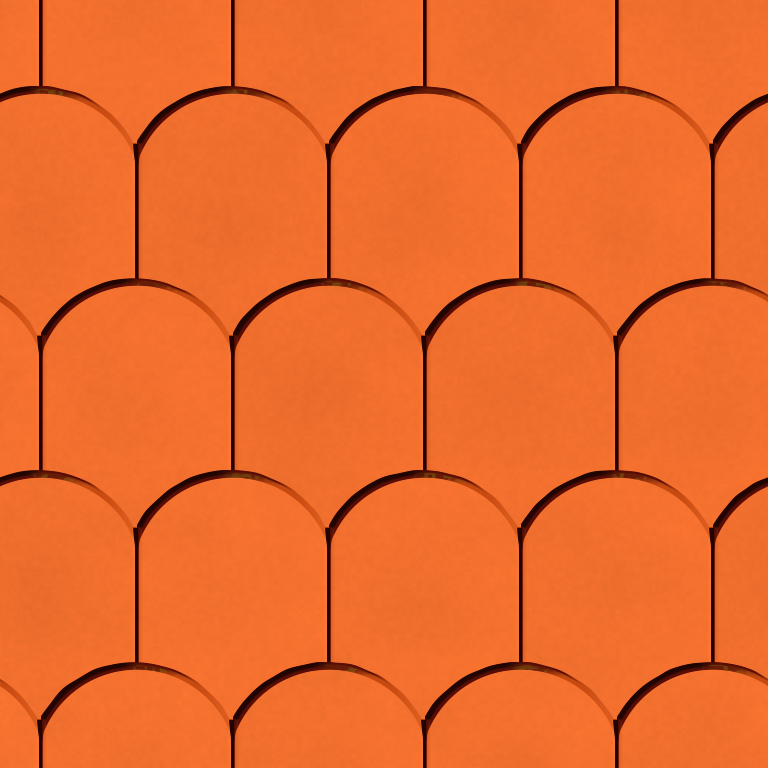
This texture is drawn by a Shadertoy shader. Its source:

```glsl
// Orange roof tiles with arched heads, in staggered rows that overlap.
// Each pixel finds its row, paints the tile above, then the arch rim
// (shadow on the left, lit clay on the right), the tile face and the joints.

const float REPEATS = 4.0;                       // tiles across and rows down
const vec2  APEX = vec2(0.213, 0.552);           // arch top of an odd row, in tiles
const vec2  FACE_CENTER = vec2(0.0, -0.565);     // relative to the arch top
const float FACE_RADIUS = 0.525;
const vec2  RIM_CENTER = vec2(-0.012, -0.560);
const float RIM_RADIUS = 0.560;
const float RIM_WOBBLE = 0.007;
const float JOINT_HALF = 0.0095;
const float JOINT_TOP = 0.30;                    // depth where joints begin
const float GRAIN = 0.022;

const vec3 CLAY      = vec3(0.957, 0.440, 0.182);
const vec3 CLAY_EDGE = vec3(1.000, 0.510, 0.240);
const vec3 RIM_LIT   = vec3(0.780, 0.290, 0.065);
const vec3 RIM_BROWN = vec3(0.400, 0.110, 0.025);
const vec3 MOSS      = vec3(0.440, 0.250, 0.050);
const vec3 DARK_RED  = vec3(0.340, 0.050, 0.018);
const vec3 SHADOW    = vec3(0.130, 0.020, 0.010);

float hash(vec2 p) {
    vec3 q = fract(vec3(p.xyx) * 0.1031);
    q += dot(q, q.yzx + 33.33);
    return fract((q.x + q.y) * q.z);
}

// Value noise that wraps after a whole number of cells
float noise(vec2 uv, float period) {
    vec2 p = uv * period, i = floor(p), f = fract(p);
    f = f * f * (3.0 - 2.0 * f);
    vec2 a = mod(i, period), b = mod(i + 1.0, period);
    return mix(mix(hash(a), hash(vec2(b.x, a.y)), f.x),
               mix(hash(vec2(a.x, b.y)), hash(b), f.x), f.y);
}

// Distance to a half disc that continues straight down
float archDistance(vec2 q, vec2 center, float radius) {
    vec2 d = q - center;
    return length(vec2(d.x, max(d.y, 0.0))) - radius;
}

float cover(float dist, float px) {
    return 1.0 - smoothstep(-0.6 * px, 0.6 * px, dist);
}

// Clay surface: soft shading, a small change per tile, mottling and grain
vec3 clayColor(vec2 q, vec2 id, vec2 uv) {
    float shade = 0.985 + 0.02 * hash(mod(id, REPEATS) + 7.0);
    shade += 0.014 * q.x;
    shade -= 0.022 * exp(-14.0 * dot(q + vec2(0.05, 0.65), q + vec2(0.05, 0.65)));
    shade += 0.025 * (noise(uv, 16.0) - 0.5);
    shade += GRAIN * (noise(uv, 256.0) + noise(uv.yx, 128.0) - 1.0);
    return CLAY * shade;
}

// Dark gap between neighbours, wider at its head, with a lit edge on its left
vec3 addJoint(vec3 color, vec2 q, float px) {
    float depth = -q.y;
    float side = 0.5 - abs(q.x);
    float halfWidth = JOINT_HALF + 0.010 * smoothstep(0.42, JOINT_TOP, depth);
    float below = smoothstep(JOINT_TOP - px, JOINT_TOP + px, depth);
    float lit = smoothstep(0.030, 0.014, side) * step(0.0, q.x);
    color = mix(color, CLAY_EDGE, 0.35 * lit * below);
    float soft = smoothstep(0.035, 0.008, side) * step(q.x, 0.0);
    color = mix(color, RIM_LIT, 0.4 * soft * below);
    vec3 gap = mix(SHADOW, DARK_RED, smoothstep(0.003, 0.010, -sign(q.x) * side));
    return mix(color, gap, cover(side - halfWidth, px) * below);
}

// Rim between arch and face; across runs from 0 outside to 1 at the face
vec3 rimColor(float x, float across, vec2 uv) {
    vec3 left = mix(SHADOW, DARK_RED, smoothstep(0.45, 0.75, across));
    float speckle = smoothstep(0.45, 0.75, noise(uv, 200.0));
    vec3 right = mix(RIM_BROWN, MOSS, speckle * smoothstep(0.3, 0.5, across));
    right = mix(right, RIM_LIT, smoothstep(0.10, 0.27, x + 0.10 * (across - 0.5)));
    float outline = smoothstep(0.42, 0.18, across) * smoothstep(0.34, 0.20, x);
    right = mix(right, DARK_RED, outline);
    right = mix(right, CLAY, 0.45 * smoothstep(0.30, 0.48, x));
    return mix(left, right, smoothstep(-0.09, 0.03, x));
}

void mainImage(out vec4 fragColor, in vec2 fragCoord) {
    vec2 uv = fragCoord / iResolution.xy;
    vec2 p = uv * REPEATS;
    float px = REPEATS / iResolution.y;

    // Row whose arch top is next above, and the position within its tile
    float row = ceil(p.y - APEX.y);
    float x = p.x - APEX.x - 0.5 * (1.0 - mod(row, 2.0));
    float column = floor(x + 0.5);
    vec2 q = vec2(x - column, p.y - APEX.y - row);

    // Tile of the row above, half a tile aside
    float upperX = x + 0.5;
    float upperColumn = floor(upperX + 0.5);
    vec2 upper = vec2(upperX - upperColumn, q.y - 1.0);
    vec3 color = addJoint(clayColor(upper, vec2(upperColumn, row + 1.0), uv), upper, px);

    // Arch rim, then the face and joints of this row
    float rim = archDistance(q, RIM_CENTER, RIM_RADIUS);
    rim += RIM_WOBBLE * (noise(uv, 48.0) - 0.5);
    float face = archDistance(q, FACE_CENTER, FACE_RADIUS);
    float across = clamp(-rim / max(face - rim, 0.001), 0.0, 1.0);
    color = mix(color, rimColor(q.x, across, uv), cover(rim, px));
    color = mix(color, clayColor(q, vec2(column, row), uv), cover(face, px));
    color = addJoint(color, q, px);

    fragColor = vec4(color, 1.0);
}
```
